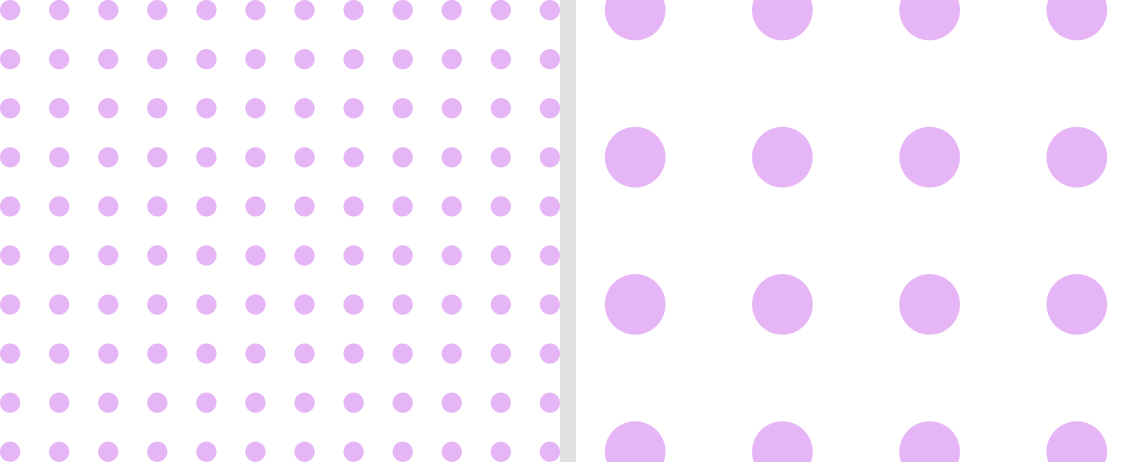
Left: the whole. Right: its middle third, enlarged.
Give the GLSL for this pattern, as a Shadertoy shader.

```glsl
#define COLUMNS 12.0
#define DOT_RADIUS 0.01805
#define DOT_COLOR vec3(0.902, 0.710, 0.961)
#define PAPER_COLOR vec3(1.0)

// Signed distance to the nearest dot of a square grid with a dot at the origin
float dotGrid(vec2 p, float pitch, float radius) {
    vec2 cell = p - pitch * round(p / pitch);
    return length(cell) - radius;
}

void mainImage(out vec4 fragColor, in vec2 fragCoord) {
    // Canvas width is one unit; y runs down from the top edge
    vec2 p = vec2(fragCoord.x, iResolution.y - fragCoord.y) / iResolution.x;
    float pixel = 1.0 / iResolution.x;

    // The outer columns and the top row touch the canvas edges
    float pitch = (1.0 - 2.0 * DOT_RADIUS) / (COLUMNS - 1.0);
    float dist = dotGrid(p - DOT_RADIUS, pitch, DOT_RADIUS);

    // Edge blended across one pixel
    float coverage = clamp(0.5 - dist / pixel, 0.0, 1.0);
    fragColor = vec4(mix(PAPER_COLOR, DOT_COLOR, coverage), 1.0);
}
```
